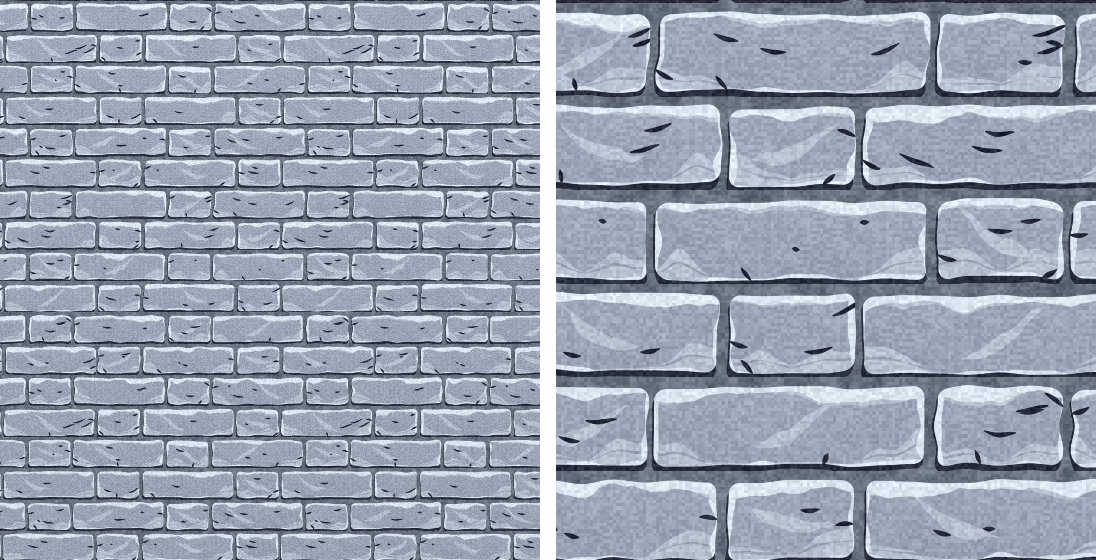
Left: the whole. Right: its middle third, enlarged.
Reproduce this texture procedurally as a Shadertoy shader.

```glsl
// Cartoon stone wall: 18 courses of alternating long and short grey bricks,
// every other course shifted by half a period. Each brick is a wavy rounded box
// with a heavy drop shadow, pale bevels, hashed streaks and thin ink cracks.

const float ROWS = 17.96;     // courses over the canvas height
const float PERIOD = 4.45;    // long + short brick, in course heights
const float LONG_CELL = 3.0;  // width of the long brick's cell

const vec3 INK = vec3(0.13, 0.15, 0.21);
const vec3 MORTAR_DARK = vec3(0.34, 0.38, 0.43);
const vec3 MORTAR_LIGHT = vec3(0.48, 0.52, 0.58);
const vec3 STONE_DARK = vec3(0.57, 0.61, 0.68);
const vec3 STONE = vec3(0.65, 0.69, 0.76);
const vec3 PALE = vec3(0.72, 0.76, 0.82);
const vec3 HIGHLIGHT = vec3(0.88, 0.92, 0.96);

float hash(vec2 p) {
    return fract(sin(dot(p, vec2(127.1, 311.7))) * 43758.5453);
}

// Smooth one-dimensional noise, one curve per seed
float wave(float x, float seed) {
    float i = floor(x), f = fract(x);
    return mix(hash(vec2(i, seed)), hash(vec2(i + 1.0, seed)), f * f * (3.0 - 2.0 * f));
}

float noise(vec2 p) {
    float f = fract(p.y);
    return mix(wave(p.x, floor(p.y)), wave(p.x, floor(p.y) + 1.0), f * f * (3.0 - 2.0 * f));
}

float roundBox(vec2 q, vec2 halfSize, float radius) {
    vec2 d = abs(q) - halfSize + radius;
    return length(max(d, 0.0)) + min(max(d.x, d.y), 0.0) - radius;
}

// Stroke that swells in the middle and thins towards both ends
float stroke(vec2 q, vec2 a, vec2 b, float width) {
    float t = clamp(dot(q - a, b - a) / dot(b - a, b - a), 0.0, 1.0);
    return length(q - mix(a, b, t)) - width * (0.3 + 2.8 * t * (1.0 - t));
}

float fill(float d, float aa) {
    return 1.0 - smoothstep(-aa, aa, d);
}

// Low corner patches, one bent streak, then bright bevels round the edge
vec3 paintFacets(vec3 col, vec2 q, vec2 halfSize, float seed, float aa) {
    float top = halfSize.y - q.y, bottom = halfSize.y + q.y;
    float side = halfSize.x - abs(q.x);
    float end = sign(q.x);

    // Corner patches with a stone-coloured gap running through them
    float nearEnd = 1.0 - smoothstep(0.05, 0.9, side);
    float corner = nearEnd * (0.10 + 0.30 * wave(q.x * 3.5, seed + 11.0));
    float gap = abs(bottom - 0.5 * corner - 0.03) - 0.02 * wave(q.x * 4.0, seed + 12.0);
    col = mix(col, PALE, fill(max(bottom - 0.02 - corner, -gap), aa));

    // Streak: lens-shaped, bent like a shallow arc
    float lean = (hash(vec2(seed, 21.0)) < 0.5 ? -1.0 : 1.0) * mix(0.3, 0.7, hash(vec2(seed, 26.0)));
    float place = (hash(vec2(seed, 22.0)) - 0.5) * max(halfSize.x - 0.7, 0.0) * 2.0;
    float x = q.x - place;
    float bend = 0.5 * x * x - 0.06 + 0.08 * (wave(q.x * 6.0, seed + 23.0) - 0.5);
    float thick = 0.065 + 0.03 * wave(q.x * 7.0, seed + 24.0) - 0.38 * x * x;
    float streak = abs(q.y - lean * x - bend) - thick;
    col = mix(col, PALE, fill(streak, aa) * step(hash(vec2(seed, 25.0)), 0.6));

    // Bright lip with a paler ledge under it, thin rims and sill
    float lip = 0.035 + 0.13 * pow(wave(q.x * 2.6, seed + 31.0), 1.6)
              + 0.035 * wave(q.x * 9.0, seed + 32.0);
    float ledge = lip + 0.10 * (wave(q.x * 2.0, seed + 36.0) - 0.45);
    col = mix(col, PALE, fill(top - ledge, aa));
    float rim = 0.10 * wave(q.y * 4.5, seed + 33.0 + end) - 0.01;
    float sill = 0.08 * wave(q.x * 3.5, seed + 35.0) - 0.025;
    float bevel = min(top - lip, min(side - rim, bottom - sill));
    return mix(col, HIGHLIGHT, fill(bevel, aa) * 0.92);
}

// A few thin dashes and dots, a nick in one end and one in the lower edge
float cracks(vec2 q, vec2 halfSize, float seed) {
    float d = 1.0;
    for (int i = 0; i < 5; i++) {
        float s = seed + float(i) * 5.3;
        vec2 r = vec2(hash(vec2(s, 41.0)), hash(vec2(s, 42.0))) * 2.0 - 1.0;
        float size = hash(vec2(s, 43.0));
        vec2 a = r * halfSize * vec2(0.75, 0.55);
        vec2 dir = vec2(0.05 + 0.32 * size, 0.16 * r.x * size);
        if (i == 3) {
            a.x = halfSize.x * sign(r.x);
            dir = vec2(-0.18 * sign(r.x), 0.12 * r.y);
        }
        if (i == 4) {
            a.y = -halfSize.y;
            dir = vec2(0.16 * r.x, 0.12);
        }
        float bow = 0.015 * sin((q.x - a.x) * 14.0);
        float here = hash(vec2(s, 44.0)) < 0.6 ? 0.0 : 1.0;
        d = min(d, stroke(q + vec2(0.0, bow), a, a + dir, 0.026) + here);
    }
    return d;
}

void mainImage(out vec4 fragColor, in vec2 fragCoord) {
    vec2 p = fragCoord / iResolution.y;
    float aa = 0.6 * ROWS / iResolution.y;

    // Course, period and brick; variants recur every 12 courses and 2 periods
    float down = (1.0 - p.y) * ROWS - 0.02;
    float row = floor(down);
    float x = p.x * ROWS + 0.006 * down - 2.397 + 0.5 * PERIOD * mod(row, 2.0);
    float column = floor(x / PERIOD);
    x -= column * PERIOD;
    float isShort = step(LONG_CELL, x);
    float width = mix(LONG_CELL, PERIOD - LONG_CELL, isShort);
    float seed = mod(row, 12.0) * 7.3 + mod(column, 2.0) * 3.1 + isShort * 1.7;

    vec2 q = vec2(x - isShort * LONG_CELL - 0.5 * width, 0.53 - fract(down));
    q += 0.03 * (vec2(hash(vec2(seed, 1.0)), hash(vec2(seed, 2.0))) - 0.5);
    vec2 halfSize = vec2(0.5 * width - 0.055, 0.415);
    vec2 wobble = vec2(wave(q.y * 4.0, seed + 3.0), wave(q.x * 3.0, seed + 4.0)) - 0.5;
    vec2 b = q + 0.05 * wobble;

    // Mortar and drop shadow, heavier under one lower corner
    vec3 col = mix(MORTAR_DARK, MORTAR_LIGHT, noise(p * 150.0));
    float drop = 0.045 + 0.04 * wave(q.x * 1.5, seed + 5.0);
    float shadow = roundBox(b + vec2(0.015, drop), halfSize + 0.005, 0.10);
    col = mix(col, INK, fill(shadow, aa) * 0.92);

    // Stone face
    float tone = 0.5 + 0.3 * q.y + 0.3 * (noise(q * 2.5 + seed) - 0.5);
    vec3 face = mix(STONE_DARK, STONE, tone);
    face = paintFacets(face, b, halfSize, seed, aa);
    face = mix(face, INK, fill(cracks(b, halfSize, seed), aa));
    col = mix(col, face, fill(roundBox(b, halfSize, 0.12), aa));

    // Woven grain and soft light from above
    float grain = 0.75 * hash(floor(p * 512.0)) + 0.25 * noise(p * 300.0);
    col += 0.15 * (grain - 0.5);
    col *= mix(0.98, 1.02, p.y);
    fragColor = vec4(col, 1.0);
}
```
